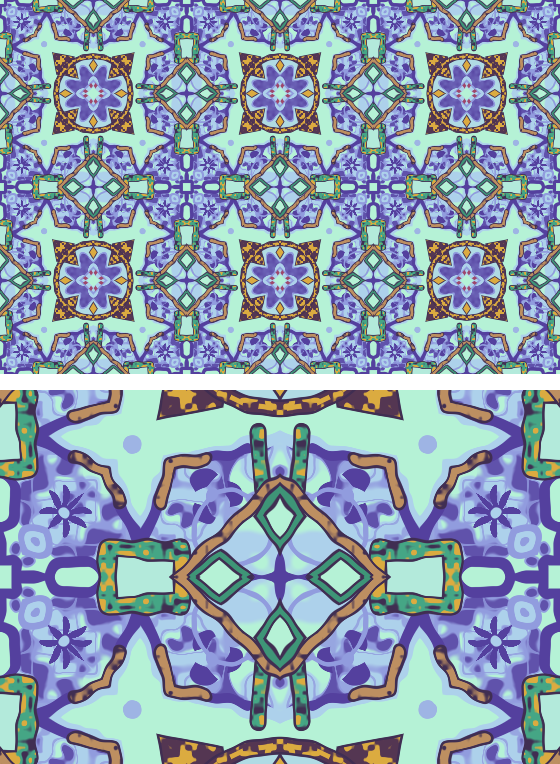
Top: the whole. Bottom: its middle third, enlarged.
This pattern is drawn by a Shadertoy shader. Its source:

```glsl
// Kaleidoscopic tile: ringed rosettes, strapwork diamonds and mottled violet lace.
#define REPEATS vec2(3.0, 2.0)
#define WOBBLE 0.022
#define SPECK 46.0
#define STRAP 0.019
#define MINT vec3(0.71, 0.95, 0.84)
#define SKY vec3(0.68, 0.82, 0.92)
#define PERI vec3(0.57, 0.61, 0.87)
#define VIOLET vec3(0.33, 0.25, 0.62)
#define DARK vec3(0.25, 0.18, 0.32)
#define GREEN vec3(0.27, 0.65, 0.52)
#define GOLD vec3(0.86, 0.67, 0.25)
#define TAN vec3(0.74, 0.56, 0.38)

float hash(vec2 p) {
    vec3 k = fract(vec3(p.xyx) * 0.1031);
    k += dot(k, k.yzx + 33.33);
    return fract((k.x + k.y) * k.z);
}

float noise(vec2 p) {
    vec2 i = floor(p), f = fract(p);
    f = f * f * (3.0 - 2.0 * f);
    return mix(mix(hash(i), hash(i + vec2(1, 0)), f.x),
               mix(hash(i + vec2(0, 1)), hash(i + vec2(1, 1)), f.x), f.y);
}

float segment(vec2 p, vec2 a, vec2 b) {
    vec2 v = b - a;
    return length(p - a - v * clamp(dot(p - a, v) / dot(v, v), 0.0, 1.0));
}

float box(vec2 p, vec2 halfSize) {
    vec2 d = abs(p) - halfSize;
    return length(max(d, 0.0)) + min(max(d.x, d.y), 0.0);
}

float diamond(vec2 p, vec2 r) {
    return (dot(abs(p) / r, vec2(1)) - 1.0) * r.x * r.y / length(r);
}

// Paint a colour inside a distance field, with a smoothed edge.
void ink(inout vec3 c, vec3 paint, float d) {
    float aa = 2.4 / iResolution.y;
    c = mix(c, paint, smoothstep(aa, -aa, d));
}

void strap(inout vec3 c, vec3 paint, float d, float halfWidth) {
    ink(c, DARK, d - halfWidth - 0.009);
    ink(c, paint, d - halfWidth);
}

// Mint star field around each rosette, with lacy mottling beyond it.
vec3 ground(vec2 q) {
    float n = noise(q * 13.0 + 4.0), m = noise(q * 21.0 + 17.0);
    vec3 c = mix(SKY, MINT, smoothstep(0.52, 0.6, n));
    c = mix(c, PERI, smoothstep(0.58, 0.68, m));
    c = mix(c, VIOLET, 0.8 * smoothstep(0.71, 0.78, m));
    c = mix(c, PERI, 0.8 * smoothstep(0.05, 0.02, abs(n - 0.43)));
    float side = min(dot(q - vec2(0.6, 0.385), vec2(0.392, -0.92)),
                     dot(q - vec2(0.6, 0.385), vec2(0.983, -0.185)));
    float star = max(side, dot(q - vec2(0.87, 0.5), vec2(0.433, 0.901)));
    ink(c, SKY, star);
    ink(c, MINT, star + 0.025 + 0.03 * m);
    ink(c, mix(SKY, PERI, 0.55), length(q - 0.525) - 0.034);
    return c;
}

// Small violet motifs: star, eyelet, swirl, corner link and capsule.
void lace(inout vec3 c, vec2 q) {
    vec2 s = q - 0.765;
    float a = atan(s.y, s.x);
    ink(c, VIOLET, length(s) - 0.06 - 0.035 * cos(8.0 * a));
    ink(c, SKY, length(s) - 0.018);
    float eye = length(q - 0.875);
    ink(c, SKY, eye - 0.065);
    ink(c, PERI, abs(eye - 0.055) - 0.013);
    ink(c, PERI, eye - 0.015);
    vec2 w = q - vec2(0.71, 0.24);
    ink(c, VIOLET, abs(length(w) - 0.075) - 0.022 * (0.6 + sin(3.0 * atan(w.y, w.x))));
    ink(c, PERI, length(w) - 0.025);
    ink(c, VIOLET, segment(q, vec2(1, 0.8), vec2(1)) - 0.014);
    float corner = box(q - 1.0, vec2(0.03)) - 0.035;
    float capsule = segment(q, vec2(1, 0.69), vec2(1, 0.77)) - 0.06;
    float link = min(corner, capsule);
    ink(c, VIOLET, link - 0.018);
    ink(c, MINT, link + 0.018);
}

// Diamond frame centred on e = 0; e.x runs to the corner, e.y to the rosette.
void frame(inout vec3 c, vec2 e, vec3 greenSpeck, vec3 tanSpeck) {
    float hand = box(e - vec2(0.48, 0), vec2(0.13, 0.085 + 0.03 * e.x));
    ink(c, mix(MINT, SKY, 0.25), hand);
    strap(c, greenSpeck, abs(hand) - 0.004, 0.024);
    strap(c, greenSpeck, segment(e, vec2(0.055, 0.31), vec2(0.085, 0.51)), 0.024);
    float d = diamond(e, vec2(0.36, 0.345));
    ink(c, mix(MINT, SKY, smoothstep(0.3, 0.7, noise(e * 16.0))), d);
    ink(c, PERI, abs(length(e - 0.17) - 0.135) - 0.009);
    ink(c, VIOLET, min(diamond(e, vec2(0.13, 0.025)), diamond(e, vec2(0.025, 0.13))));
    ink(c, VIOLET, length(e) - 0.032);
    strap(c, tanSpeck, abs(d), 0.016);
    float gems = min(diamond(e - vec2(0.21, 0), vec2(0.1, 0.075)),
                     diamond(e - vec2(0, 0.215), vec2(0.075, 0.105)));
    ink(c, MINT, gems);
    strap(c, GREEN * 0.9, abs(gems), 0.009);
}

// Spiked ring holding an eight-petalled flower.
void rosette(inout vec3 c, vec2 q, vec3 goldSpeck) {
    float r = length(q), a = atan(q.y, q.x);
    vec2 g = vec2(q.x + q.y, q.x - q.y) * 0.7071;
    ink(c, mix(SKY, MINT, 0.3), r - 0.4);
    ink(c, PERI, r - 0.27 + 0.06 * cos(8.0 * a));
    ink(c, mix(VIOLET, PERI, 0.45 * noise(q * 30.0)), r - 0.25 + 0.06 * cos(8.0 * a));
    ink(c, SKY, r - 0.14 - 0.045 * cos(4.0 * a));
    ink(c, PERI, abs(diamond(q, vec2(0.14))) - 0.01);
    ink(c, MINT, diamond(q, vec2(0.07)));
    ink(c, vec3(0.62, 0.28, 0.42), diamond(q - vec2(0.085, 0.025), vec2(0.03, 0.022)));
    strap(c, GOLD, diamond(q - vec2(0.3, 0), vec2(0.065, 0.04)), 0.0);
    strap(c, goldSpeck, diamond(g - vec2(0.425, 0), vec2(0.185, 0.125)), 0.0);
    strap(c, goldSpeck, abs(r - 0.4), 0.022);
    ink(c, GOLD, max(abs(r - 0.4) - 0.009, 0.02 * cos(24.0 * a)));
}

void mainImage(out vec4 fragColor, in vec2 fragCoord) {
    // Fold each square cell into one eighth: rosette (0,0), frame (1,0), corner (1,1).
    vec2 q = abs(fract(fragCoord / iResolution.xy * REPEATS) * 2.0 - 1.0);
    q = vec2(max(q.x, q.y), min(q.x, q.y));
    float speck = noise(q * SPECK);
    vec3 goldSpeck = mix(DARK + vec3(0.08, 0.03, 0), GOLD, smoothstep(0.5, 0.68, speck));
    vec3 greenSpeck = mix(mix(DARK, GREEN, smoothstep(0.15, 0.4, speck)), GOLD, smoothstep(0.6, 0.75, speck));
    vec3 tanSpeck = mix(DARK, TAN, smoothstep(0.1, 0.4, speck));
    vec2 w = q + WOBBLE * (vec2(noise(q * 17.0), noise(q * 17.0 + 41.0)) - 0.5);

    vec3 c = ground(w);
    lace(c, w);
    // Star outline: violet strands with tan elbows.
    vec2 tip = vec2(0.88, 0.5), knee = vec2(0.6, 0.385), peak = vec2(0.625);
    float strands = min(segment(w, tip, peak), segment(w, tip, knee));
    ink(c, VIOLET, min(strands, segment(w, knee, vec2(0.55, 0.12))) - STRAP);
    float elbows = min(segment(w, knee, vec2(0.58, 0.26)), segment(w, knee, vec2(0.73, 0.43)));
    strap(c, tanSpeck, min(elbows, segment(w, peak, vec2(0.73, 0.572))), STRAP * 0.8);
    frame(c, vec2(w.y, 1.0 - w.x), greenSpeck, tanSpeck);
    rosette(c, mix(q, w, 0.4), goldSpeck);
    fragColor = vec4(c, 1.0);
}
```
